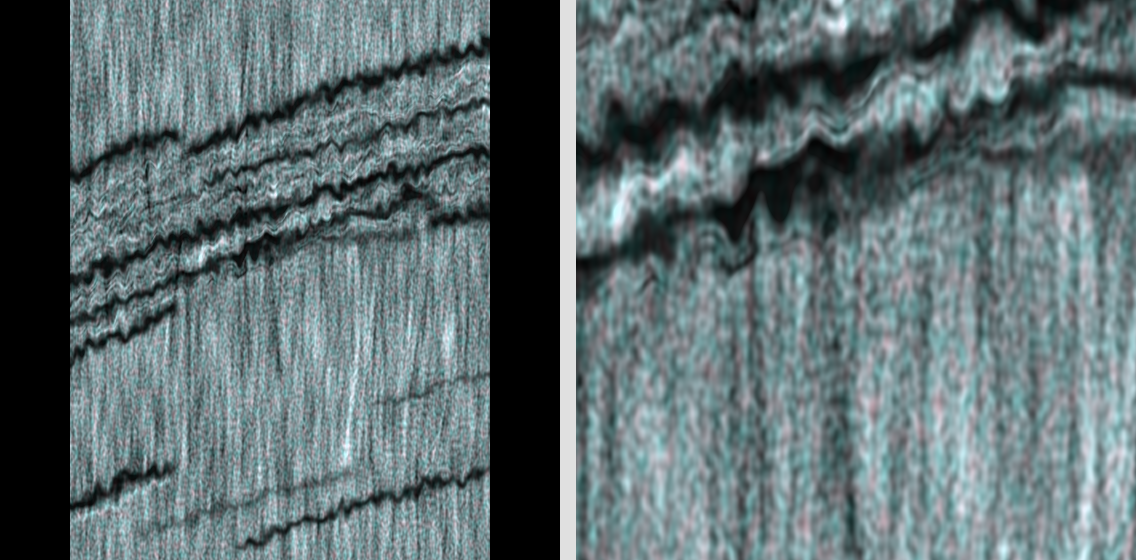
Left: the whole. Right: its middle third, enlarged.
Write a three.js fragment shader that draws this texture.

```glsl
// Brushed steel under a microscope, crossed by dark oblique gouges, between black side bars.
varying vec2 vUv;

const vec2 FRAME = vec2(0.125, 0.875);
const vec3 DARK_TINT = vec3(0.78, 1.0, 1.01);
const vec3 LIGHT_TINT = vec3(0.92, 1.0, 1.04);
const vec3 RED_CYAN = vec3(0.22, -0.07, -0.04);
const int HAIRLINES = 26;

float hash(float n) {
  return fract(sin(n * 91.37) * 4375.85);
}

vec2 gradient(vec2 cell) {
  vec2 k = vec2(dot(cell, vec2(127.1, 311.7)), dot(cell, vec2(269.5, 183.3)));
  return 2.0 * fract(sin(k) * 43758.55) - 1.0;
}

// Gradient noise, centred on zero
float noise(vec2 p) {
  vec2 i = floor(p);
  vec2 f = p - i;
  vec2 u = f * f * f * (f * (f * 6.0 - 15.0) + 10.0);
  vec2 e = vec2(1.0, 0.0);
  float low = mix(dot(gradient(i), f), dot(gradient(i + e.xy), f - e.xy), u.x);
  float high = mix(dot(gradient(i + e.yx), f - e.yx), dot(gradient(i + e.xx), f - e.xx), u.x);
  return mix(low, high, u.y);
}

// Height of a bowed line from a to b
float arc(float x, vec2 a, vec2 b, float bow) {
  float t = (x - a.x) / (b.x - a.x);
  return mix(a.y, b.y, t) + 4.0 * bow * t * (1.0 - t);
}

// Soft stroke along a bowed line, fading at both ends
float stroke(vec2 p, vec2 a, vec2 b, float bow, float width) {
  float d = (p.y - arc(p.x, a, b, bow)) / width;
  float ends = smoothstep(a.x - 0.01, a.x + 0.02, p.x)
    * (1.0 - smoothstep(b.x - 0.02, b.x + 0.01, p.x));
  return exp(-d * d) * ends;
}

// Upright brushing: broad, fine and slightly leaning streaks
float brushing(vec2 p) {
  float x = p.x + 0.012 * noise(p * vec2(9.0, 3.0));
  return 0.20 * noise(vec2(x * 38.0, p.y * 3.0))
    + 0.36 * noise(vec2(x * 105.0, p.y * 9.0))
    + 0.24 * noise(vec2((x - 0.07 * p.y) * 130.0, p.y * 14.0 + 40.0));
}

// Scattered fine scratches, light and dark
float hairlines(vec2 p) {
  float sum = 0.0;
  for (int i = 0; i < HAIRLINES; i++) {
    float id = float(i) + 1.0;
    float x = mix(FRAME.x, FRAME.y, hash(id));
    float y = hash(id + 40.0);
    float lean = 0.05 * (hash(id + 80.0) - 0.4);
    float reach = mix(0.08, 0.28, hash(id + 120.0));
    float sheen = hash(id + 160.0) > 0.45 ? 0.16 : -0.18;
    sum += sheen * stroke(p.yx, vec2(y, x), vec2(y + reach, x + lean), 0.0, 0.0028);
  }
  return sum;
}

// Total cover of the dark gouges; q is the roughened position
float gouges(vec2 q) {
  float upper = stroke(q, vec2(0.10, 0.67), vec2(0.33, 0.762), 0.013, 0.018)
    + stroke(q, vec2(0.33, 0.73), vec2(0.90, 0.925), 0.014, 0.017)
    + 0.8 * stroke(q, vec2(0.36, 0.675), vec2(0.90, 0.825), 0.0, 0.009);
  float middle = stroke(q, vec2(0.10, 0.49), vec2(0.90, 0.735), 0.018, 0.013)
    + 0.85 * stroke(q, vec2(0.10, 0.41), vec2(0.75, 0.65), 0.012, 0.011)
    + stroke(q, vec2(0.10, 0.35), vec2(0.32, 0.447), 0.0, 0.011)
    + 0.5 * stroke(q, vec2(0.41, 0.54), vec2(0.75, 0.582), 0.004, 0.013)
    + stroke(q, vec2(0.76, 0.60), vec2(0.90, 0.625), 0.0, 0.015)
    + 0.7 * stroke(q, vec2(0.71, 0.67), vec2(0.79, 0.635), 0.0, 0.018);
  float lower = 0.95 * stroke(q, vec2(0.10, 0.085), vec2(0.315, 0.17), 0.006, 0.012)
    + 0.85 * stroke(q, vec2(0.42, 0.025), vec2(0.90, 0.165), 0.008, 0.010)
    + 0.4 * stroke(q, vec2(0.24, 0.045), vec2(0.64, 0.16), 0.0, 0.010)
    + 0.4 * stroke(q, vec2(0.66, 0.277), vec2(0.90, 0.335), 0.004, 0.007);
  return upper + middle + lower;
}

// Worn belt between the upper and middle gouges
float beltMask(vec2 q) {
  float top = arc(q.x, vec2(0.12, 0.68), vec2(0.88, 0.92), 0.0);
  float bottom = arc(q.x, vec2(0.12, 0.36), vec2(0.88, 0.60), 0.045);
  return smoothstep(-0.015, 0.02, q.y - bottom) * smoothstep(-0.015, 0.02, top - q.y);
}

void main() {
  vec2 p = vUv;
  float fringe = 0.026 * noise(p * vec2(60.0, 22.0)) + 0.016 * noise(p * 15.0);
  vec2 q = p + vec2(0.0, fringe);

  // Surface tone: upright brushing, oblique rubbing in the belt, fine grain
  float along = q.y - 0.55 * q.x + 0.18 * q.x * q.x;
  float rubbing = 0.38 * noise(vec2(p.x * 13.0, along * 62.0))
    + 0.34 * noise(vec2(p.x * 48.0, along * 110.0)) - 0.04;
  float belt = beltMask(q);
  float brushed = brushing(p);
  float tone = 0.56 + mix(brushed, rubbing + 0.5 * brushed, belt)
    + 0.10 * noise(p * 4.0) + 0.30 * noise(p * vec2(210.0, 125.0)) + hairlines(p);

  // Bright burrs and long upright marks
  tone += 0.24 * stroke(q, vec2(0.32, 0.535), vec2(0.42, 0.575), 0.0, 0.011);
  tone += 0.20 * stroke(q, vec2(0.12, 0.065), vec2(0.31, 0.15), 0.0, 0.007);
  tone += 0.22 * stroke(p.yx, vec2(0.16, 0.615), vec2(0.53, 0.655), 0.0, 0.005);
  tone -= 0.20 * stroke(p.yx, vec2(0.32, 0.50), vec2(0.57, 0.48), 0.0, 0.005);
  tone -= 0.12 * stroke(p.yx, vec2(0.05, 0.335), vec2(1.1, 0.33), 0.0, 0.008);

  // Gouges swallow the light unevenly
  float cover = gouges(q) * (0.88 + 0.55 * noise(p * vec2(50.0, 65.0)));
  tone = clamp(tone * (1.0 - min(cover, 0.88)), 0.02, 0.97);

  // Cool tint with red and cyan flecks
  float fleck = noise(p * vec2(150.0, 55.0) + 70.0);
  vec3 steel = tone * mix(DARK_TINT, LIGHT_TINT, tone) + RED_CYAN * fleck * (0.3 + tone);
  float window = smoothstep(FRAME.x - 0.001, FRAME.x + 0.001, p.x)
    * (1.0 - smoothstep(FRAME.y - 0.001, FRAME.y + 0.001, p.x));
  gl_FragColor = vec4(clamp(steel, 0.0, 1.0) * window, 1.0);
}
```
